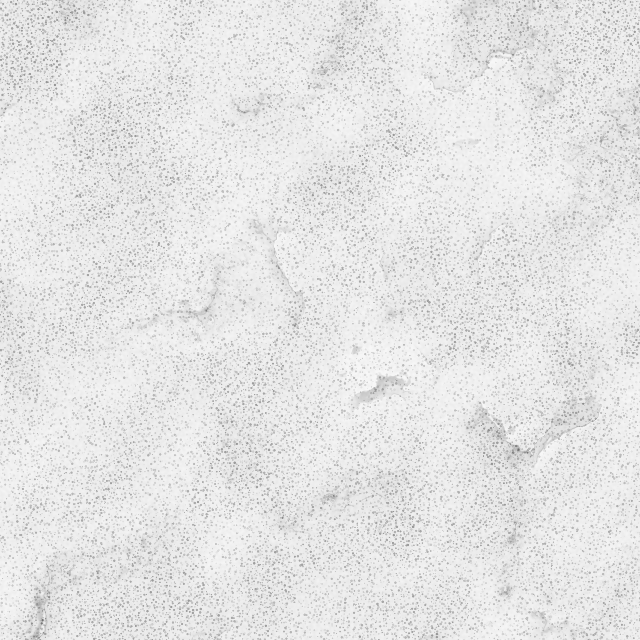
Reproduce this texture procedurally as a WebGL 1 fragment shader.

```glsl
precision highp float;
// Pale weathered plaster: fine grey grains whose density follows soft clouds,
// with thin flaking ledges and crumbled dark pits along a rising diagonal.
// Built from warped gradient noise, its level lines and jittered dots.

uniform vec2 u_resolution;

vec3 hash3(vec2 p) {
  vec3 q = fract(vec3(p.xyx) * vec3(0.1031, 0.1030, 0.0973));
  q += dot(q, q.yxz + 33.33);
  return fract((q.xxy + q.yzz) * q.zyx);
}

float gradientDot(vec2 cell, vec2 offset, vec2 f) {
  float angle = 6.2832 * hash3(cell + offset + 71.0).x;
  return dot(vec2(cos(angle), sin(angle)), f - offset);
}

float gradientNoise(vec2 p) {
  vec2 cell = floor(p);
  vec2 f = fract(p);
  vec2 w = f * f * f * (f * (f * 6.0 - 15.0) + 10.0);
  float low = mix(gradientDot(cell, vec2(0.0), f), gradientDot(cell, vec2(1.0, 0.0), f), w.x);
  float high = mix(gradientDot(cell, vec2(0.0, 1.0), f), gradientDot(cell, vec2(1.0), f), w.x);
  return mix(low, high, w.y);
}

float fbm(vec2 p) {
  float sum = 0.0;
  float amplitude = 1.0;
  for (int i = 0; i < 6; i++) {
    sum += amplitude * gradientNoise(p);
    p = mat2(1.6, 1.2, -1.2, 1.6) * p + 17.3;
    amplitude *= 0.52;
  }
  return sum;
}

// Darkness of scattered round grains; density from 0 to 1.
float grains(vec2 p, float density, float blur) {
  vec2 cell = floor(p);
  float dark = 0.0;
  for (int y = -1; y <= 1; y++) {
    for (int x = -1; x <= 1; x++) {
      vec2 id = cell + vec2(float(x), float(y));
      vec3 rnd = hash3(id + 5.0);
      vec3 look = hash3(id + 231.0);
      float radius = 0.14 + 0.29 * look.x;
      float spot = 1.0 - smoothstep(radius - blur, radius + blur, length(p - id - rnd.xy));
      float present = step(rnd.z, mix(0.42, 1.0, density));
      dark = max(dark, spot * present * mix(0.06, 0.27, look.y * look.y * 0.5 + look.y * 0.5));
    }
  }
  return dark * mix(0.65, 1.25, density);
}

// Thin dark crack with a shadow on its high side and a pale rim on the other.
float ledge(float height) {
  float crack = 1.0 - smoothstep(0.0, 0.035, abs(height));
  float shadow = smoothstep(-0.02, 0.02, height) * exp(-8.0 * max(height, 0.0));
  float rim = smoothstep(-0.02, 0.02, -height) * exp(-14.0 * max(-height, 0.0));
  return 0.13 * crack + 0.07 * shadow - 0.04 * rim;
}

void main() {
  vec2 uv = gl_FragCoord.xy / u_resolution.y;
  float pixel = 1.0 / u_resolution.y;

  // Coordinates stretched along the diagonal, bent by a soft warp
  vec2 diagonal = vec2(0.7 * dot(uv, vec2(0.64, 0.77)), 1.25 * dot(uv, vec2(0.77, -0.64)));
  vec2 bend = 0.12 * vec2(fbm(uv * 4.0 + 3.0), fbm(uv * 4.0 + 29.0));
  vec2 flow = diagonal + bend;

  // Soft clouds and the grains they gather
  float clouds = fbm(flow * 4.5 + 11.0);
  float density = smoothstep(-0.6, 0.6, clouds);
  float tone = 0.945 - 0.022 * density + 0.018 * fbm(uv * 7.0 + 53.0);
  tone += 0.028 * gradientNoise(uv * 170.0);
  tone -= grains(uv * 215.0, density, max(0.12, 107.0 * pixel));

  // Flaking ledges, broken into short stretches
  float height = fbm(flow * 3.2 + 41.0);
  float broken = smoothstep(0.08, 0.5, fbm(uv * 4.5 + 83.0));
  tone -= ledge(height) * broken;

  // Crumbled pits close to the ledges
  float pitZone = smoothstep(0.12, 0.6, fbm(flow * 5.0 + 67.0)) * exp(-3.5 * abs(height));
  float veins = 1.0 - smoothstep(0.0, 0.22, abs(fbm(uv * 34.0 + bend * 40.0)));
  tone -= pitZone * (0.04 + 0.24 * veins * smoothstep(-0.3, 0.4, gradientNoise(uv * 60.0)));

  gl_FragColor = vec4(vec3(clamp(tone, 0.35, 0.97)), 1.0);
}
```
